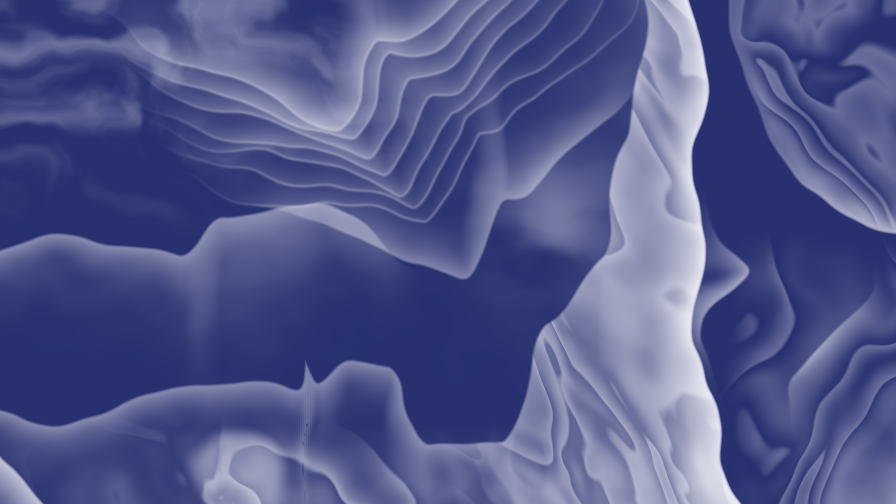
Reproduce this background procedurally as a WebGL 2 fragment shader.

```glsl
#version 300 es
precision highp float;

uniform vec2 u_resolution;
out vec4 outColor;

const vec3 NAVY = vec3(0.145, 0.178, 0.428);
const vec3 WHITE = vec3(0.99, 0.99, 1.0);
const float WARP = 0.045;        // wobble of every edge
const float EDGE = 0.004;        // softness of crisp edges
const float EXPOSURE = 1.0;      // density to brightness
const int FILAMENTS = 7;

vec2 gradientAt(vec2 cell) {
    vec3 h = fract(cell.xyx * vec3(0.1031, 0.1030, 0.0973));
    h += dot(h, h.yzx + 33.33);
    float angle = 6.2832 * fract((h.x + h.y) * h.z);
    return vec2(cos(angle), sin(angle));
}

float noise(vec2 p) {
    vec2 i = floor(p), f = p - i;
    vec2 u = f * f * f * (f * (f * 6.0 - 15.0) + 10.0);
    vec2 e = vec2(0.0, 1.0);
    float low = mix(dot(gradientAt(i), f), dot(gradientAt(i + e.yx), f - e.yx), u.x);
    float high = mix(dot(gradientAt(i + e.xy), f - e.xy), dot(gradientAt(i + e.yy), f - e.yy), u.x);
    return 1.4 * mix(low, high, u.y);
}

float fbm(vec2 p, int octaves) {
    float sum = 0.0, gain = 0.6;
    for (int i = 0; i < octaves; i++) {
        sum += gain * noise(p);
        p = mat2(1.6, 1.2, -1.2, 1.6) * p + 5.3;
        gain *= 0.42;
    }
    return sum;
}

float bump(float x, float center, float width) {
    float d = (x - center) / width;
    return exp(-d * d);
}

// Turns an implicit curve into a distance in canvas heights
float across(float d) {
    return d / max(length(vec2(dFdx(d), dFdy(d))) * u_resolution.y, 0.3);
}

// Smoke with one crisp edge, fading towards positive distances
float veil(float d, float width) {
    return smoothstep(-EDGE, EDGE, d) * exp(-max(d, 0.0) / width);
}

// Overlapping silky sheets
float folds(vec2 p, float count) {
    vec2 w = vec2(fbm(p, 3), fbm(p + 7.7, 3));
    float t = fract(count * fbm(p + 1.5 * w, 3));
    return smoothstep(0.0, 0.16, t) * pow(1.0 - t, 1.4);
}

// Valley with a gentle left slope and a stepped right slope
float valley(float u, float slope) {
    float v = u - 0.16;
    return 0.5 * slope * (sqrt(u * u + 0.0006) - u) + 0.18 * smoothstep(0.0, 0.1, u)
         + 0.55 * (v + sqrt(v * v + 0.001));
}

float shore(float x) {
    return 0.18 - 0.025 * bump(x, 0.14, 0.1) + 0.07 * smoothstep(0.2, 0.46, x)
         - 0.03 * bump(x, 0.6, 0.05) + 0.05 * exp(-abs(x - 0.605) / 0.012)
         + 0.02 * smoothstep(0.62, 0.7, x) - 0.145 * smoothstep(0.77, 0.87, x)
         + 0.23 * smoothstep(0.99, 1.08, x) + 0.15 * smoothstep(1.07, 1.22, x)
         + 0.6 * smoothstep(1.19, 1.31, x);
}

void main() {
    vec2 p = gl_FragCoord.xy / u_resolution.y;
    p.x += 0.5 * (16.0 / 9.0 - u_resolution.x / u_resolution.y);
    vec2 q = p + WARP * vec2(fbm(p * 3.5, 3), fbm(p * 3.5 + 19.0, 3));
    float x = q.x, y = q.y;
    float density = 0.012;

    // Streaked wisps, upper left
    vec2 along = vec2(0.94 * x - 0.33 * y, 0.33 * x + 0.94 * y);
    float wisps = fbm(along * vec2(3.0, 8.0) + 1.2 * fbm(p * 4.0, 4), 5);
    density += 0.5 * smoothstep(-0.15, 0.7, wisps) * smoothstep(0.52, 0.8, y) * (1.0 - smoothstep(0.45, 0.95, x));

    // Nested filaments
    for (int i = 0; i < FILAMENTS; i++) {
        float k = float(i) / float(FILAMENTS - 1);
        vec2 dip = mix(vec2(0.66, 0.73), vec2(0.84, 0.545), k);
        float wave = 0.035 * noise(vec2(x * 6.0, 3.7 * float(i) + 0.5));
        float d = across(y - dip.y - valley(x - dip.x, mix(0.5, 0.2, k)) - wave);
        float fade = smoothstep(-0.52, -0.2, x - dip.x) * (1.0 - smoothstep(0.2, 0.55, x - dip.x));
        density += fade * (mix(0.45, 0.1, k) * veil(d, mix(0.05, 0.02, k)) + 0.26 * bump(d, 0.0, 0.0032));
    }

    // Middle ribbon: crest on the left, valley on the right
    float crest = 0.505 + 0.025 * bump(x, 0.1, 0.12) + 0.075 * smoothstep(0.36, 0.45, x) - 0.15 * smoothstep(0.62, 0.9, x);
    density += 0.62 * veil(across(crest - y), 0.035 + 0.05 * bump(x, 0.5, 0.13)) * (1.0 - smoothstep(0.65, 0.85, x));
    float ribbon = across(y - 0.435 - valley(x - 0.91, 0.4));
    density += 0.55 * veil(ribbon, 0.04) * smoothstep(0.42, 0.75, x) * (1.0 - smoothstep(1.15, 1.3, x));
    density += 0.45 * bump(x, 1.09, 0.13) * bump(y, 0.56, 0.12) * smoothstep(-0.4, 0.5, fbm(p * vec2(4.0, 7.0), 4));

    // Spine of the curtain, crisp on the right
    float spineX = 1.385 + 0.09 * pow(max(1.0 - y, 0.0), 6.0) + 0.018 * sin(19.0 * y + 4.0);
    float spine = across(spineX - x);
    float leftSide = smoothstep(-EDGE, EDGE, spine);
    density += 1.5 * veil(spine, 0.022 + 0.05 * pow(max(1.0 - y, 0.0), 4.0)) + 0.3 * veil(spine, 0.1);

    // Shore and the folded body beneath it
    float bank = across(shore(x) - y);
    float body = smoothstep(0.85, 1.12, x);
    float silk = folds(p * vec2(3.2, 1.7) + vec2(1.5 * p.y, 0.0), 3.0);
    density += leftSide * veil(bank, 0.035) * mix(0.6, 0.25, body);
    density += leftSide * body * smoothstep(-EDGE, EDGE, bank) * (0.24 + 0.6 * silk);

    // Billows along the bottom left
    float billow = folds(p * 2.6 + 11.0, 2.5);
    density += (0.15 + 0.85 * billow) * (bump(x, 0.62, 0.33)) * (1.0 - smoothstep(0.03, 0.18, y)) * leftSide;
    density += 0.45 * smoothstep(0.115, 0.07, length((q - vec2(0.47, 0.05)) * vec2(1.0, 1.1)));
    density += 1.2 * veil(across(0.1 - y - 1.1 * x), 0.05);

    // Hook beside the spine
    float hook = across(spineX + 0.015 + 0.07 * bump(y, 0.45, 0.05) - x);
    density += 0.9 * veil(hook, 0.03) * bump(y, 0.42, 0.1) * (1.0 - leftSide);

    // Hanging sheet, upper right
    float rightSide = smoothstep(1.43, 1.52, x);
    float hang = across(y - 0.53 - 0.47 * exp(-(max(x, 1.3) - 1.447) / 0.09));
    float swirl = folds(p * vec2(2.6, 2.0) + 23.0, 2.5);
    density += (1.0 - leftSide) * veil(hang, 0.028) * mix(0.35, 1.1, smoothstep(1.5, 1.72, x));
    density += rightSide * smoothstep(0.0, 0.02, hang) * 0.45 * swirl;

    // Curl and haze, lower right
    float lower = rightSide * (1.0 - smoothstep(0.42, 0.54, y));
    float curl = across(x - 1.57 - 0.16 * smoothstep(0.22, 0.45, y));
    density += 0.75 * veil(curl, 0.022) * bump(y, 0.31, 0.085);
    density += lower * (0.42 * swirl + 0.5 * smoothstep(0.3, 0.0, y) * smoothstep(1.5, 1.78, x) * (0.7 + fbm(p * 6.0, 4)));

    float light = 1.0 - exp(-EXPOSURE * max(density, 0.0));
    outColor = vec4(mix(NAVY, WHITE, light), 1.0);
}
```
